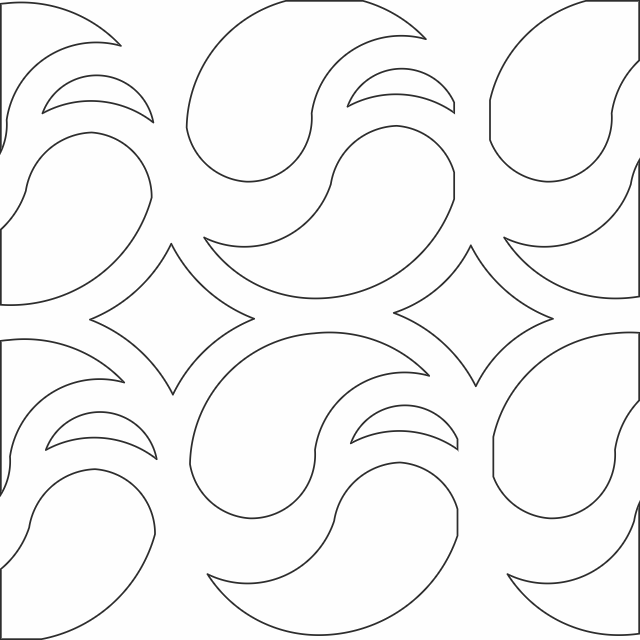
A Shadertoy shader for this pattern:

```glsl
// Outlined paired paisley drops with crescents and concave diamonds, line drawing on white
#define UNITS 768.0                 // design units across the canvas
#define LINE_WIDTH 2.1
#define INK vec3(0.175)
#define PAPER vec3(0.998)
#define ROW_STEP vec2(4.0, 404.0)
#define COLUMN_STEP vec2(360.0, 0.0)
#define LEFT_DRIFT vec2(-6.0, 8.0)  // extra shift of the leftmost column
#define GAP_CENTER 566.5            // vertical gap that trims the drops
#define GAP_HALF 21.5
#define STAR_SAG -12.5

// Adds an arc from a to b with signed sagitta h to an outline.
// outline.x: nearest distance, outline.y: -1 inside, +1 outside.
void addArc(inout vec2 outline, vec2 p, vec2 a, vec2 b, float h) {
    float halfChord = 0.5 * length(b - a);
    vec2 along = 0.5 * (b - a) / halfChord;
    vec2 rel = p - 0.5 * (a + b);
    vec2 q = vec2(dot(rel, along), dot(rel, vec2(along.y, -along.x)) * sign(h));
    h = abs(h);
    float radius = (halfChord * halfChord + h * h) / (2.0 * h);
    vec2 v = q - vec2(0.0, h - radius);

    bool facesArc = abs(v.x) * (radius - h) < v.y * halfChord;
    float d = facesArc ? abs(length(v) - radius)
                       : length(vec2(abs(q.x) - halfChord, q.y));
    outline.x = min(outline.x, d);

    // Parity: chord crossing, then the cap between chord and arc
    if ((p.y >= a.y) != (p.y >= b.y)
        && p.x < a.x + (b.x - a.x) * (p.y - a.y) / (b.y - a.y)) outline.y = -outline.y;
    if (q.y > 0.0 && length(v) < radius) outline.y = -outline.y;
}

float upperDrop(vec2 p) {
    vec2 o = vec2(1e5, 1.0);
    vec2 left = vec2(224, 153), top = vec2(373, -4), tip = vec2(511, 47);
    vec2 waist = vec2(374, 136), base = vec2(296, 218);
    addArc(o, p, left, top, 42.0);
    addArc(o, p, top, tip, 17.5);
    addArc(o, p, tip, waist, -37.0);
    addArc(o, p, waist, base, 25.0);
    addArc(o, p, base, left, 17.0);
    return o.x * o.y;
}

float lowerDrop(vec2 p) {
    vec2 o = vec2(1e5, 1.0);
    vec2 tip = vec2(245, 285), waist = vec2(397, 221), top = vec2(476, 151);
    vec2 right = vec2(548, 229), base = vec2(372, 358);
    addArc(o, p, tip, waist, -37.5);
    addArc(o, p, waist, top, 19.0);
    addArc(o, p, top, right, 21.0);
    addArc(o, p, right, base, 38.0);
    addArc(o, p, base, tip, 18.0);
    return o.x * o.y;
}

float crescent(vec2 p) {
    vec2 o = vec2(1e5, 1.0);
    vec2 left = vec2(417, 128), right = vec2(550, 139);
    addArc(o, p, left, right, 51.0);
    addArc(o, p, right, left, -20.0);
    return o.x * o.y;
}

// Concave diamond with corners at +-across and +-down
float star(vec2 p, vec2 across, vec2 down) {
    vec2 o = vec2(1e5, 1.0);
    addArc(o, p, -across, -down, STAR_SAG);
    addArc(o, p, -down, across, STAR_SAG);
    addArc(o, p, across, down, STAR_SAG);
    addArc(o, p, down, -across, STAR_SAG);
    return o.x * o.y;
}

void mainImage(out vec4 fragColor, in vec2 fragCoord) {
    vec2 p = fragCoord / iResolution.xy * UNITS;
    p.y = UNITS - p.y;
    float pixel = UNITS / iResolution.y;

    // Closed outlines run along the canvas border where shapes are cut
    vec2 edge = abs(p - 0.5 * UNITS) - (0.5 * UNITS - 1.0);
    float border = max(edge.x, edge.y);

    // Drops and crescents: two rows, three columns
    float d = 1e5;
    for (int row = 0; row < 2; row++) {
        vec2 rowShift = float(row) * ROW_STEP;
        float clip = max(border, GAP_HALF - abs(p.x - rowShift.x - GAP_CENTER));
        for (int col = -1; col < 2; col++) {
            float c = float(col);
            vec2 q = p - rowShift - c * COLUMN_STEP - max(-c, 0.0) * LEFT_DRIFT;
            float shape = min(min(upperDrop(q), lowerDrop(q)), crescent(q));
            d = min(d, abs(max(shape, clip)));
        }
    }

    // Diamonds between the rows, the right one smaller and skewed
    d = min(d, abs(star(p - vec2(206.5, 383), vec2(98.5, -0.5), vec2(1, 90.5))));
    d = min(d, abs(star(p - vec2(568, 379), vec2(95.5, 3.5), vec2(3, 84.5))));

    float ink = clamp((0.5 * LINE_WIDTH - d) / pixel + 0.5, 0.0, 1.0);
    fragColor = vec4(mix(PAPER, INK, ink), 1.0);
}
```
